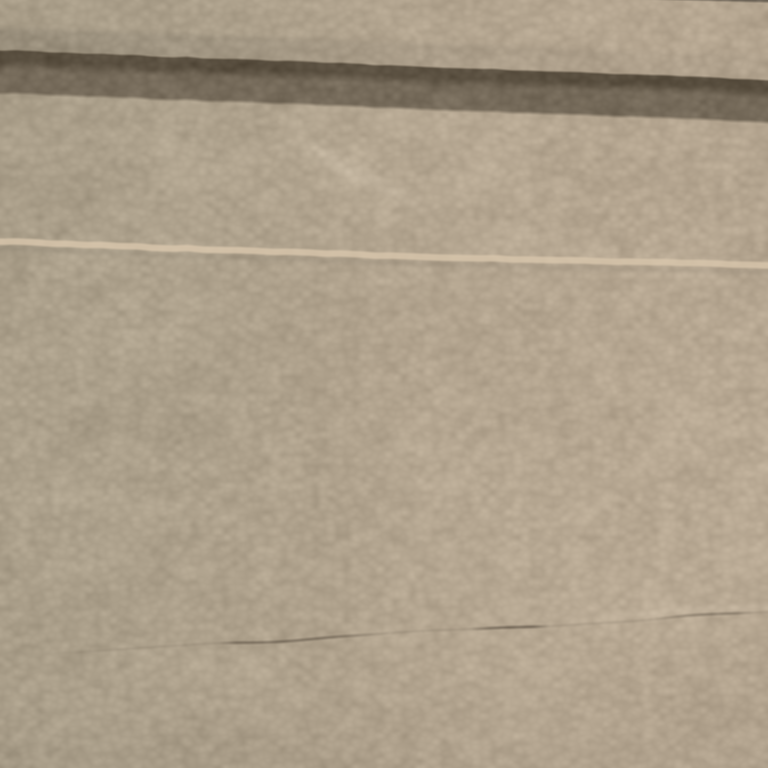
A WebGL 1 fragment shader for this texture:

```glsl
precision highp float;
// Fine-grained beige stone panel: a shadowed groove under a ledge at the top,
// a thin pale joint, and a broken hairline crack low down. Slanted line
// distances shape the parts; value and cellular noise give the grain.
uniform vec2 u_resolution;

const vec3 STONE_COOL = vec3(0.668, 0.622, 0.540);
const vec3 STONE_WARM = vec3(0.712, 0.652, 0.568);
const vec3 GROOVE_DEEP = vec3(0.345, 0.305, 0.245);
const vec3 GROOVE_FLOOR = vec3(0.455, 0.412, 0.348);
const vec3 JOINT = vec3(0.830, 0.760, 0.660);
const vec3 CRACK = vec3(0.440, 0.395, 0.335);

vec2 hash2(vec2 p) {
  vec2 q = vec2(dot(p, vec2(127.1, 311.7)), dot(p, vec2(269.5, 183.3)));
  return fract(sin(q) * 43758.545);
}

float valueNoise(vec2 p) {
  vec2 i = floor(p);
  vec2 f = fract(p);
  f = f * f * (3.0 - 2.0 * f);
  float low = mix(hash2(i).x, hash2(i + vec2(1.0, 0.0)).x, f.x);
  float high = mix(hash2(i + vec2(0.0, 1.0)).x, hash2(i + 1.0).x, f.x);
  return mix(low, high, f.y);
}

// Distance to the nearest jittered cell point.
float cellular(vec2 p) {
  vec2 i = floor(p);
  float nearest = 4.0;
  for (int y = -1; y <= 1; y++) {
    for (int x = -1; x <= 1; x++) {
      vec2 cell = i + vec2(float(x), float(y));
      vec2 offset = cell + hash2(cell) - p;
      nearest = min(nearest, dot(offset, offset));
    }
  }
  return sqrt(nearest);
}

// Signed depth below a line that starts at "start" and falls by "slope".
float below(vec2 p, float start, float slope) {
  return p.y - start - slope * p.x;
}

float edge(float d, float soft) {
  return smoothstep(-soft, soft, d);
}

float stroke(float d, float halfWidth, float soft) {
  return 1.0 - smoothstep(halfWidth - soft, halfWidth + soft, abs(d));
}

// Fades in from a to b and out again from c to d.
float span(float x, float a, float b, float c, float d) {
  return smoothstep(a, b, x) * (1.0 - smoothstep(c, d, x));
}

// Mottled grain, centred on zero.
float stoneGrain(vec2 p) {
  float clouds = valueNoise(p * 9.0) - 0.5;
  float mottle = valueNoise(p * vec2(38.0, 46.0) + 7.0) - 0.5;
  float fine = valueNoise(p * vec2(95.0, 120.0) + 31.0) - 0.5;
  float pits = cellular(p * vec2(78.0, 96.0)) - 0.5;
  return 0.025 * clouds + 0.032 * mottle + 0.050 * fine - 0.040 * pits;
}

void main() {
  vec2 p = gl_FragCoord.xy / u_resolution;
  p.y = 1.0 - p.y; // measure down from the top edge
  float pixel = 1.0 / min(u_resolution.x, u_resolution.y);
  float soft = max(0.0022, pixel);
  float grain = stoneGrain(p);
  float ripple = 0.0016 * (valueNoise(vec2(p.x * 45.0, 3.0)) - 0.5);

  // Stone, warmer toward the right
  float warmth = smoothstep(0.0, 0.85, p.x + 0.15 * (valueNoise(p * 4.0) - 0.5));
  vec3 color = mix(STONE_COOL, STONE_WARM, warmth);
  color *= 1.0 - 0.025 * smoothstep(0.85, 1.0, p.y);

  // Ledge: shaded lip on the left, thin shadow at the top right corner
  float lip = edge(below(p, 0.036, 0.036), 0.006);
  float lipEnd = 1.0 - edge(below(p, 0.065, 0.039), soft);
  color *= 1.0 - lip * lipEnd * mix(0.10, 0.02, p.x);
  color *= 1.0 - 0.4 * (1.0 - edge(below(p, -0.024, 0.027), soft));

  // Groove: deep shadow fading into a lighter floor
  float top = edge(below(p, 0.065, 0.039) + ripple, soft);
  float bottom = edge(below(p, 0.121, 0.038) + ripple, soft * 1.5);
  float floorMix = edge(below(p, 0.085, 0.037) + 2.0 * ripple, 0.008);
  vec3 groove = mix(GROOVE_DEEP, GROOVE_FLOOR, floorMix);
  color = mix(color, groove, top * (1.0 - bottom));

  // Pale scuff on the upper panel
  float scuffLine = below(p, -0.020, 0.530) + 0.02 * (valueNoise(p * 18.0) - 0.5);
  float scuff = exp(-pow(scuffLine / 0.012, 2.0)) * span(p.x, 0.38, 0.44, 0.46, 0.62);
  color += 0.055 * scuff;

  // Joint: bright line with a slight bow and a soft lower shadow
  float joint = below(p, 0.314, 0.031) - 0.003 * sin(3.14159 * p.x) + ripple;
  color *= 1.0 - 0.05 * exp(-pow((joint - 0.009) / 0.005, 2.0));
  float jointMask = stroke(joint, 0.0042, soft);
  color = mix(color, JOINT, jointMask * 0.92);

  // Crack: uneven hairline, darkest in three stretches
  float crack = below(p, 0.855, -0.058) + 0.004 * (valueNoise(vec2(p.x * 11.0, 8.0)) - 0.5);
  float strength = 0.16 * smoothstep(0.04, 0.16, p.x);
  strength += 0.55 * span(p.x, 0.28, 0.31, 0.42, 0.52);
  strength += 0.70 * span(p.x, 0.60, 0.65, 0.69, 0.72);
  strength += 0.40 * span(p.x, 0.84, 0.91, 0.95, 0.99);
  color += 0.030 * exp(-pow((crack + 0.007) / 0.005, 2.0)) * smoothstep(0.70, 0.90, p.x);
  color = mix(color, CRACK, min(strength, 0.85) * stroke(crack, 0.0018, soft));

  // Grain is quieter on the smooth joint
  color += grain * (1.0 - 0.75 * jointMask) * vec3(1.0, 0.98, 0.94);
  gl_FragColor = vec4(clamp(color, 0.0, 1.0), 1.0);
}
```
